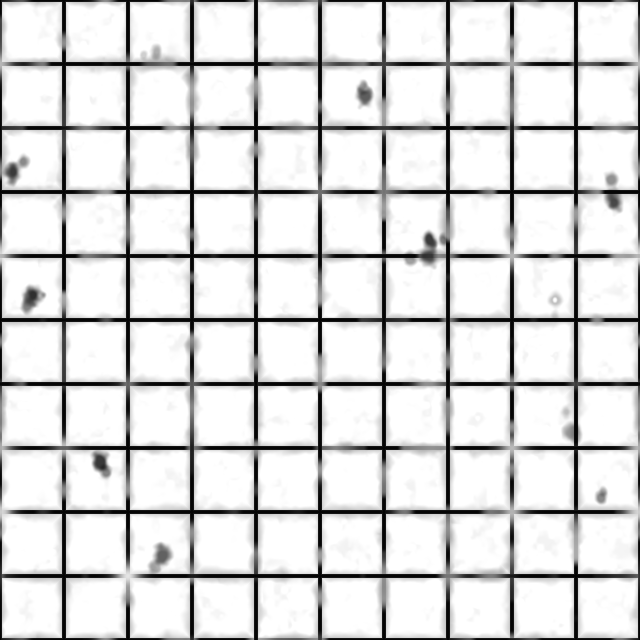
A three.js fragment shader for this pattern:

```glsl
// Worn black grid of ten by ten white tiles with grimy edges and scattered ink spots.
varying vec2 vUv;

float hash(vec2 p) {
  return fract(sin(dot(p, vec2(127.1, 311.7))) * 43758.5453);
}

// Value noise that wraps after a whole number of lattice cells
float noise(vec2 p, vec2 period, float seed) {
  vec2 i = floor(p);
  vec2 f = fract(p);
  f = f * f * (3.0 - 2.0 * f);
  float a = hash(mod(i, period) + seed);
  float b = hash(mod(i + vec2(1.0, 0.0), period) + seed);
  float c = hash(mod(i + vec2(0.0, 1.0), period) + seed);
  float d = hash(mod(i + 1.0, period) + seed);
  return mix(mix(a, b, f.x), mix(c, d, f.x), f.y);
}

// Soft round stain with an uneven rim, wrapped around the canvas
float spot(vec2 p, vec2 center, float radius, float rim) {
  vec2 q = mod(p - center + 5.0, 10.0) - 5.0;
  float r = length(q * vec2(1.1, 0.9)) / radius + rim;
  return 1.0 - smoothstep(0.25, 1.1, r);
}

void main() {
  vec2 p = vUv * 10.0;
  vec2 line = floor(p + 0.5);
  vec2 dist = abs(p - line);

  // Bleached stretches along the lines, and at a few crossings
  float wearX = smoothstep(0.55, 1.0, noise(vec2(line.x, p.y * 3.0), vec2(10.0, 30.0), 3.0));
  float wearY = smoothstep(0.62, 1.08, noise(vec2(p.x * 3.0, line.y), vec2(30.0, 10.0), 47.0));
  float bleach = smoothstep(0.82, 1.0, hash(mod(line, 10.0) + 91.0))
    * exp(-dot(dist, dist) * 22.0);
  vec2 ink = 1.0 - smoothstep(0.02, 0.041, dist);
  ink *= 1.0 - 0.85 * vec2(wearX, wearY);
  float lines = max(ink.x, ink.y) * (1.0 - bleach);

  // Ragged grey grime beside the lines
  float ragged = noise(p * 5.0, vec2(50.0), 13.0);
  float fine = noise(p * 13.0, vec2(130.0), 29.0);
  vec2 reach = vec2(0.05 + 0.13 * ragged + 0.04 * fine);
  vec2 grime = 1.0 - smoothstep(vec2(0.015), reach, dist);
  grime *= 0.2 + 0.12 * vec2(wearX, wearY);
  float halo = max(grime.x, grime.y) * (0.6 + 0.6 * ragged) * (1.0 - 0.6 * bleach);

  // Faint smudges inside the tiles
  float smudge = 0.05 * smoothstep(0.62, 0.95, noise(p * 4.0 + 0.6 * fine, vec2(40.0), 61.0))
    * smoothstep(0.3, 0.8, noise(p * 9.0, vec2(90.0), 77.0));

  float shade = mix(1.0 - halo - smudge, 0.02, lines);

  // Ink spots, each with a smaller neighbour
  float rim = 0.45 * (noise(p * 10.0, vec2(100.0), 19.0) - 0.5) + 0.2 * (fine - 0.5);
  float hole = 0.0;
  for (int i = 0; i < 12; i++) {
    float k = float(i);
    vec2 center = 10.0 * vec2(hash(vec2(k, 5.0)), hash(vec2(k, 17.0)));
    float radius = mix(0.11, 0.19, hash(vec2(k, 23.0)));
    float strength = mix(0.2, 0.85, pow(hash(vec2(k, 31.0)), 1.3));
    float angle = 6.2832 * hash(vec2(k, 43.0));
    vec2 beside = radius * mix(0.8, 1.9, hash(vec2(k, 53.0))) * vec2(cos(angle), sin(angle));
    shade *= 1.0 - strength * spot(p, center, radius, rim);
    shade *= 1.0 - 0.6 * strength * spot(p, center + beside, radius * 0.7, rim);
    if (i == 0) hole = spot(p, center, 0.05, 0.0);
  }
  shade = mix(shade, 1.0, hole);

  gl_FragColor = vec4(vec3(clamp(shade, 0.02, 1.0)), 1.0);
}
```
